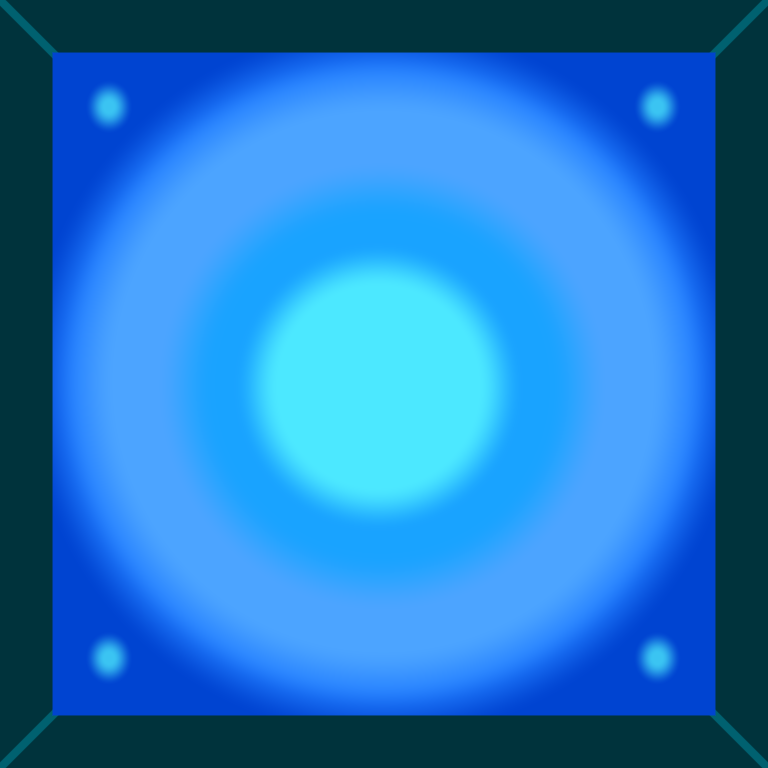
A Shadertoy shader for this background:

```glsl
// A glowing blue panel set in a dark teal frame with mitred corners.
// Concentric soft discs build the central glow, and mirrored coordinates
// place one small light in each corner of the panel.

const vec3 FRAME = vec3(0.00, 0.20, 0.235);
const vec3 MITRE = vec3(0.00, 0.38, 0.44);
const vec3 DEEP_BLUE = vec3(0.00, 0.265, 0.82);
const vec3 BRIGHT_BLUE = vec3(0.13, 0.49, 1.00);
const vec3 PALE_BLUE = vec3(0.30, 0.645, 1.00);
const vec3 AZURE = vec3(0.10, 0.64, 1.00);
const vec3 CYAN = vec3(0.30, 0.91, 1.00);
const vec3 CORNER_LIGHT = vec3(0.23, 0.77, 0.95);

// Signed distance to an axis-aligned square.
float squareDistance(vec2 p, float halfSize) {
    vec2 d = abs(p) - halfSize;
    return max(d.x, d.y);
}

// Coverage of a shape from its signed distance.
float coverage(float dist, float feather) {
    return 1.0 - smoothstep(-feather, feather, dist);
}

// Disc that is solid inside one radius and gone beyond another.
float softDisc(vec2 p, float solid, float gone) {
    return 1.0 - smoothstep(solid, gone, length(p));
}

// Nested discs, painted from the outside in.
vec3 centralGlow(vec2 p) {
    vec3 color = DEEP_BLUE;
    vec2 haloCenter = vec2(-0.001, 0.003);
    vec2 coreCenter = vec2(-0.007, -0.004);
    color = mix(color, BRIGHT_BLUE, softDisc(p - haloCenter, 0.392, 0.468));
    color = mix(color, PALE_BLUE, softDisc(p - haloCenter, 0.345, 0.427));
    color = mix(color, AZURE, softDisc(p - vec2(-0.002, -0.003), 0.218, 0.297));
    return mix(color, CYAN, softDisc(p - coreCenter, 0.129, 0.188));
}

// Four slightly tall lights, folded into a single quadrant.
float cornerLights(vec2 p) {
    vec2 q = abs(p - vec2(-0.001, 0.002)) - vec2(0.357, 0.359);
    return softDisc(q * vec2(1.08, 0.95), 0.006, 0.034);
}

// Dark border with a line along each diagonal.
vec3 frameColor(vec2 p, float pixel) {
    float diagonal = abs(abs(p.x) - abs(p.y)) * 0.7071;
    return mix(FRAME, MITRE, coverage(diagonal - 0.0052, pixel));
}

void mainImage(out vec4 fragColor, in vec2 fragCoord) {
    float canvas = min(iResolution.x, iResolution.y);
    vec2 p = (fragCoord - 0.5 * iResolution.xy) / canvas;
    float pixel = 0.75 / canvas;

    vec3 panel = mix(centralGlow(p), CORNER_LIGHT, cornerLights(p));
    float panelMask = coverage(squareDistance(p, 0.4316), pixel);
    fragColor = vec4(mix(frameColor(p, pixel), panel, panelMask), 1.0);
}
```
